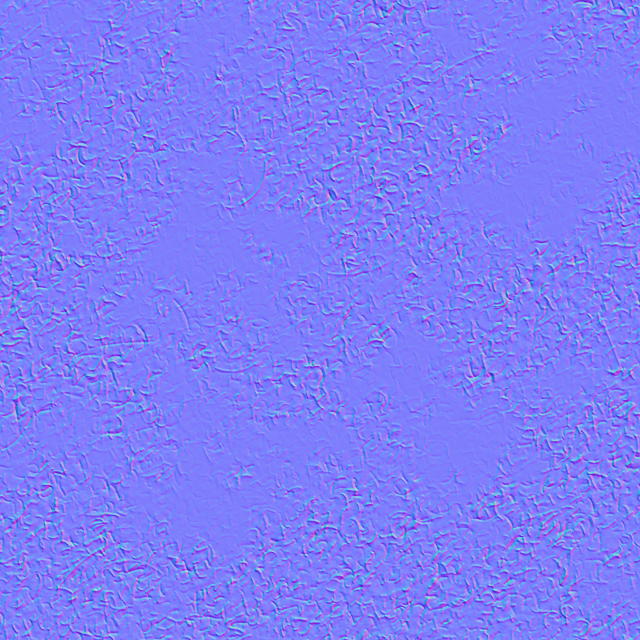
A Shadertoy shader for this texture map:

```glsl
vec4 hash4(vec2 p) {
    uvec4 v = uvec4(ivec4(p.xyxy + vec4(500.0, 700.0, 900.0, 300.0)));
    v.zw = v.zw * 31u + v.yx * 17u;
    v = v * 1664525u + 1013904223u;
    for (int k = 0; k < 2; k++) {
        v.x += v.y * v.w;
        v.y += v.z * v.x;
        v.z += v.x * v.y;
        v.w += v.y * v.z;
        v ^= v >> 16u;
    }
    return vec4(v & 65535u) / 65535.0;
}

mat2 rotation(float angle) {
    float c = cos(angle), s = sin(angle);
    return mat2(c, -s, s, c);
}

float cornerRamp(vec2 cell, vec2 offset) {
    return dot(hash4(cell).xy * 2.0 - 1.0, offset);
}

float gradientNoise(vec2 p) {
    vec2 i = floor(p), f = p - i;
    vec2 u = f * f * f * (f * (f * 6.0 - 15.0) + 10.0);
    vec2 e = vec2(1.0, 0.0);
    return mix(mix(cornerRamp(i, f), cornerRamp(i + e, f - e), u.x),
               mix(cornerRamp(i + e.yx, f - e.yx), cornerRamp(i + 1.0, f - 1.0), u.x), u.y);
}

// Slightly bent fibres, one candidate per cell, raised or sunken, leaning to the right
float fibres(vec2 p, float cells, float reach, float width, float share, float seed) {
    vec2 q = p * cells, home = floor(q);
    float height = 0.0, w = width * cells;
    for (int y = -1; y <= 1; y++)
    for (int x = -1; x <= 1; x++) {
        vec2 cell = home + vec2(x, y);
        vec4 rnd = hash4(cell + seed);
        vec4 shape = hash4(cell + seed + 71.0);
        if (shape.x > share) continue;
        vec2 d = rotation(0.92 + 1.2 * (rnd.z * 2.0 - 1.0)) * (q - cell - rnd.xy);
        d.y += (shape.y - 0.5) * 0.9 * d.x * d.x / reach;
        float beyond = max(abs(d.x) - reach * mix(0.25, 1.0, shape.z), 0.0);
        float strength = mix(0.4, 1.0, shape.w) * (rnd.w < 0.4 ? -1.0 : 1.0);
        height += strength * exp(-(beyond * beyond + d.y * d.y) / (w * w));
    }
    return height;
}

float litterHeight(vec2 p) {
    vec2 grain = rotation(0.9) * p;
    float h = 0.0017 * gradientNoise(grain * vec2(70.0, 115.0));
    h += 0.0005 * gradientNoise(p * 190.0 + 13.0);

    // Crumple the fibres so that they wriggle
    vec2 bent = p + 0.004 * vec2(gradientNoise(p * 60.0 + 91.0), gradientNoise(p * 60.0 + 143.0));
    h += 0.0019 * fibres(bent, 74.0, 0.55, 0.0020, 0.88, 5.0);
    h += 0.0022 * fibres(bent, 46.0, 0.6, 0.0021, 0.8, 133.0);
    return h;
}

float twigHeight(vec2 p) {
    return 0.0022 * fibres(p, 10.0, 0.5, 0.0020, 0.2, 311.0);
}

// Dense litter separated by nearly bare, smooth ground
float litterCover(vec2 p) {
    float patches = gradientNoise(p * 3.7 + 4.3) + 0.5 * gradientNoise(p * 8.0 + 21.0);
    float clumps = gradientNoise(p * 21.0 + 37.0);
    return mix(0.14, 1.0, smoothstep(-0.42, 0.22, patches + 0.5 * clumps))
         * (0.95 + 0.7 * clumps);
}

void mainImage(out vec4 fragColor, in vec2 fragCoord) {
    vec2 p = fragCoord / iResolution.y;
    vec2 e = vec2(0.0009, 0.0);

    // Central differences give the slope of each layer
    vec2 litter = vec2(litterHeight(p + e) - litterHeight(p - e),
                       litterHeight(p + e.yx) - litterHeight(p - e.yx));
    vec2 twigs = vec2(twigHeight(p + e) - twigHeight(p - e),
                      twigHeight(p + e.yx) - twigHeight(p - e.yx));
    vec2 slope = (litter * litterCover(p) + twigs * 0.8) / (2.0 * e.x);

    // Pack the surface normal into colour
    vec3 normal = normalize(vec3(-slope, 1.0));
    fragColor = vec4(normal * 0.5 + vec3(0.495, 0.495, 0.49), 1.0);
}
```
